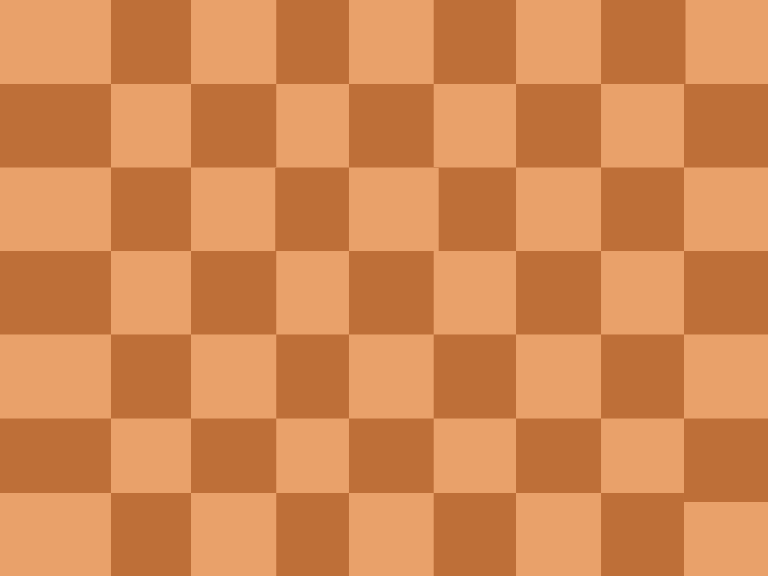
This pattern is drawn by a Shadertoy shader. Its source:

```glsl
const vec3 LIGHT_CLAY = vec3(0.912, 0.631, 0.414);
const vec3 DARK_CLAY = vec3(0.745, 0.434, 0.218);

// Tile boundaries as fractions of the canvas, from the lower left
const int COLUMN_EDGES = 8;
const int ROW_EDGES = 6;
const float COLUMN_EDGE[COLUMN_EDGES] = float[](
    0.1445, 0.2487, 0.3597, 0.4544, 0.5647, 0.6719, 0.7826, 0.8906);
const float ROW_EDGE[ROW_EDGES] = float[](
    0.1441, 0.2734, 0.4193, 0.5642, 0.7092, 0.8542);

// Small slips of single tile edges
const float CENTER_SLIP = 0.0065;
const float LEFT_SLIP = -0.0013;
const float TOP_SLIP = 0.0020;
const float CORNER_SLIP = -0.0156;

// Signed side of an edge, blended across one pixel
float edgeSide(float position, float edge, float resolution) {
    return clamp(2.0 * (position - edge) * resolution, -1.0, 1.0);
}

float columnSlip(int column, float y) {
    bool slippedRow = y > ROW_EDGE[3] && y < ROW_EDGE[4];
    if (column == 2 && slippedRow) return LEFT_SLIP;
    if (column == 4 && slippedRow) return CENTER_SLIP;
    if (column == 7 && y > ROW_EDGE[5]) return TOP_SLIP;
    return 0.0;
}

float rowSlip(int row, float x) {
    return row == 0 && x > COLUMN_EDGE[7] ? CORNER_SLIP : 0.0;
}

void mainImage(out vec4 fragColor, in vec2 fragCoord) {
    vec2 uv = fragCoord / iResolution.xy;

    // Crossing any edge flips the checker sign
    float checker = 1.0;
    for (int i = 0; i < COLUMN_EDGES; i++) {
        float edge = COLUMN_EDGE[i] + columnSlip(i, uv.y);
        checker *= edgeSide(uv.x, edge, iResolution.x);
    }
    for (int j = 0; j < ROW_EDGES; j++) {
        float edge = ROW_EDGE[j] + rowSlip(j, uv.x);
        checker *= edgeSide(uv.y, edge, iResolution.y);
    }

    fragColor = vec4(mix(DARK_CLAY, LIGHT_CLAY, 0.5 + 0.5 * checker), 1.0);
}
```
